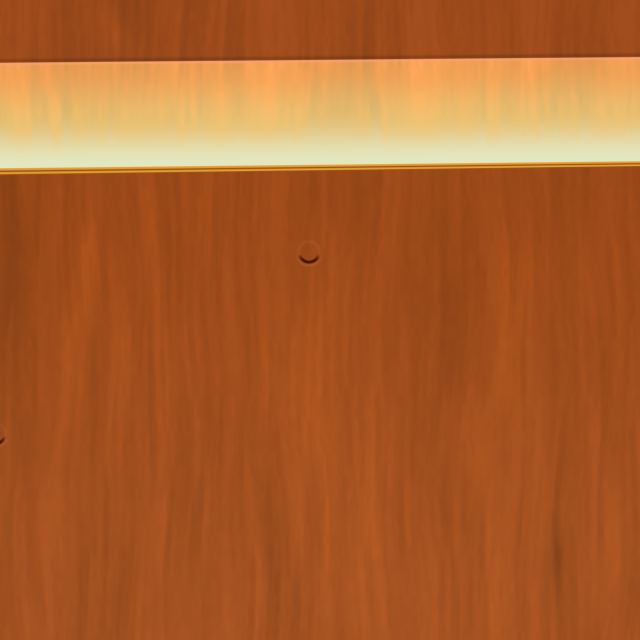
This texture is drawn by a three.js fragment shader. Its source:

```glsl
// Reddish-brown wood panels with a glowing, slightly tilted light slot across the top.
varying vec2 vUv;

const vec3 WOOD_LOW = vec3(0.645, 0.322, 0.130);
const vec3 WOOD_HIGH = vec3(0.605, 0.285, 0.095);
const vec3 WOOD_TOP = vec3(0.600, 0.285, 0.105);
const vec3 GLOW_TOP = vec3(0.925, 0.610, 0.320);
const vec3 GLOW_MID = vec3(0.910, 0.745, 0.440);
const vec3 GLOW_BASE = vec3(0.890, 0.905, 0.750);
const vec3 RIM_PINK = vec3(0.970, 0.640, 0.450);
const vec3 LIP_AMBER = vec3(0.900, 0.620, 0.210);
const vec3 LIP_DARK = vec3(0.560, 0.270, 0.040);
const vec3 NOTCH_DARK = vec3(0.270, 0.060, 0.020);

// Slot edges: height at the left side, and rise toward the right.
const vec2 SLOT_TOP = vec2(0.902, 0.009);
const vec2 SLOT_BASE = vec2(0.737, 0.011);
const vec2 LIP_BASE = vec2(0.7265, 0.013);

const vec2 NOTCH_MID = vec2(0.483, 0.606);
const vec2 NOTCH_LEFT = vec2(-0.008, 0.322);
const float NOTCH_RADIUS = 0.0165;
const float EDGE = 0.0012;
const float GRAIN_CONTRAST = 0.22;

vec2 hash2(vec2 p) {
  vec3 q = fract(p.xyx * vec3(0.1031, 0.1030, 0.0973));
  q += dot(q, q.yzx + 33.33);
  return fract((q.xx + q.yz) * q.zy);
}

// Smooth cellular noise: random cell tones blended by distance, about -0.5 to 0.5.
float cellTone(vec2 p) {
  vec2 cell = floor(p), f = p - cell;
  float tone = 0.0, total = 0.0;
  for (int j = -1; j <= 1; j++) {
    for (int i = -1; i <= 1; i++) {
      vec2 o = vec2(float(i), float(j));
      vec2 d = o + 0.2 + 0.6 * hash2(cell + o) - f;
      float w = exp(-5.0 * dot(d, d));
      tone += w * hash2(cell + o + 71.0).x;
      total += w;
    }
  }
  return tone / total - 0.5;
}

// Vertical fibres, bent by slow sines.
float grain(vec2 p) {
  p.x += 0.006 * sin(p.y * 7.0 + p.x * 9.0) + 0.003 * sin(p.y * 17.0 - p.x * 23.0);
  float g = 0.32 * cellTone(p * vec2(14.0, 2.2));
  g += 0.34 * cellTone(p * vec2(42.0, 3.5) + 13.0);
  g += 0.38 * cellTone(p * vec2(105.0, 8.0) + 29.0);
  g += 0.16 * cellTone(p * vec2(190.0, 55.0) + 47.0);
  return g + 0.025 * sin(p.x * 390.0 + 3.0 * sin(p.x * 31.0));
}

// Soft elongated patch of tone.
float streak(vec2 p, vec2 center, vec2 size, float lean) {
  vec2 d = p - center;
  d.x -= lean * d.y;
  d /= size;
  return exp(-dot(d, d));
}

float above(float y, vec2 line, float x) {
  return smoothstep(-EDGE, EDGE, y - line.x - line.y * x);
}

// Lower arc of a small plugged hole; x is shadow, y is the lit rim below.
vec2 notch(vec2 p, vec2 center) {
  vec2 d = p - center;
  float r = length(d);
  float lower = smoothstep(0.1, 0.85, -d.y / max(r, 0.0001));
  float shadow = lower * (1.0 - smoothstep(0.0008, 0.0038, abs(r - NOTCH_RADIUS + 0.001)));
  float rim = exp(-pow((r - NOTCH_RADIUS - 0.0045) / 0.002, 2.0)) * lower;
  rim += 0.6 * exp(-pow((r - NOTCH_RADIUS) / 0.0025, 2.0)) * (1.0 - lower);
  return vec2(shadow, rim);
}

void main() {
  vec2 p = vUv;
  float fibre = grain(p);

  // Lower and upper panels
  float tone = 1.0 + GRAIN_CONTRAST * fibre;
  tone += 0.08 * streak(p, vec2(0.135, 0.58), vec2(0.018, 0.17), 0.10);
  tone += 0.06 * streak(p, vec2(0.235, 0.62), vec2(0.012, 0.14), -0.04);
  tone += 0.05 * streak(p, vec2(0.50, 0.42), vec2(0.025, 0.25), 0.0);
  tone += 0.07 * streak(p, vec2(0.18, 0.95), vec2(0.025, 0.05), -0.5);
  tone -= 0.07 * streak(p, vec2(0.03, 0.52), vec2(0.035, 0.20), 0.0);
  tone -= 0.06 * streak(p, vec2(0.70, 0.48), vec2(0.045, 0.17), 0.0);
  tone -= 0.12 * streak(p, vec2(0.872, 0.13), vec2(0.008, 0.05), 0.0);
  vec3 wood = mix(WOOD_LOW, WOOD_HIGH, smoothstep(0.05, 0.73, p.y));
  float upper = above(p.y, SLOT_TOP, p.x);
  wood = mix(wood, WOOD_TOP, upper) * tone;

  // Plug notches
  vec2 plugs = notch(p, NOTCH_MID) + notch(p, NOTCH_LEFT);
  wood += 0.045 * plugs.y;
  wood = mix(wood, NOTCH_DARK, min(plugs.x, 1.0) * 0.9);

  // Lit slot, brightest along its base
  float base = SLOT_BASE.x + SLOT_BASE.y * p.x;
  float top = SLOT_TOP.x + SLOT_TOP.y * p.x;
  float h = clamp((p.y - base) / (top - base), 0.0, 1.0);
  float g = clamp(h + 0.35 * fibre * smoothstep(0.0, 0.6, h), 0.0, 1.0);
  vec3 glow = mix(GLOW_BASE, GLOW_MID, smoothstep(0.02, 0.48, g));
  glow = mix(glow, GLOW_TOP, smoothstep(0.40, 1.0, g));
  glow *= 1.0 + 0.20 * fibre * smoothstep(0.05, 0.7, h);
  glow = mix(glow, RIM_PINK, 0.8 * smoothstep(0.965, 0.99, h));

  // Amber lip under the slot, with dark seams
  float lipY = LIP_BASE.x + LIP_BASE.y * p.x;
  float lip = clamp((p.y - lipY) / (base - lipY), 0.0, 1.0);
  float seam = exp(-pow((lip - 0.55) / 0.14, 2.0)) + 1.0 - smoothstep(0.0, 0.25, lip);
  vec3 lipColor = mix(LIP_AMBER, LIP_DARK, min(seam, 1.0) * 0.8);

  vec3 color = mix(wood, lipColor, above(p.y, LIP_BASE, p.x));
  color = mix(color, glow, above(p.y, SLOT_BASE, p.x));
  color = mix(color, wood, upper);
  color *= 1.0 - 0.15 * exp(-pow((p.y - top - 0.003) / 0.003, 2.0));
  gl_FragColor = vec4(color, 1.0);
}
```
